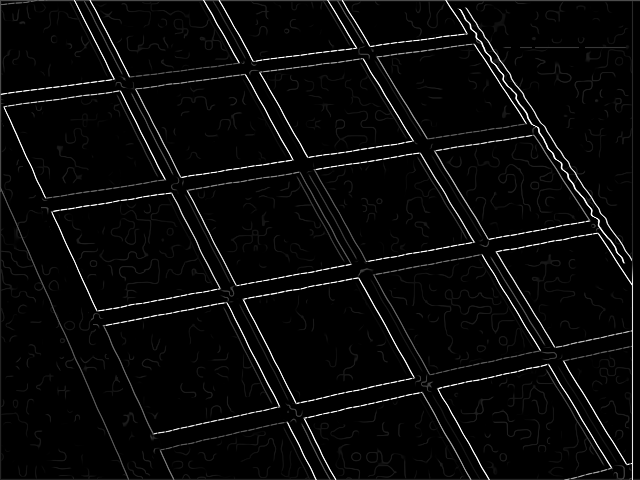
A WebGL 1 fragment shader for this pattern:

```glsl
precision highp float;

uniform vec2 u_resolution;

const float HAIR = 0.0013;   // half width of a line, in canvas heights
const float GROUT = 0.06;    // half width of a joint, in tiles
const float COLUMNS = 4.0;

float hash(vec2 p) {
  vec3 q = fract(vec3(p.xyx) * vec3(0.1031, 0.1030, 0.0973));
  q += dot(q, q.yzx + 33.33);
  return fract((q.x + q.y) * q.z);
}

float noise(vec2 p) {
  vec2 cell = floor(p);
  vec2 f = fract(p);
  f = f * f * (3.0 - 2.0 * f);
  return mix(mix(hash(cell), hash(cell + vec2(1.0, 0.0)), f.x),
             mix(hash(cell + vec2(0.0, 1.0)), hash(cell + 1.0), f.x), f.y);
}

float stroke(float d, float halfWidth, float px) {
  return 1.0 - smoothstep(halfWidth - 0.5 * px, halfWidth + 0.5 * px, abs(d));
}

float span(float x, float lo, float hi, float soft) {
  return smoothstep(lo - soft, lo + soft, x) * (1.0 - smoothstep(hi - soft, hi + soft, x));
}

// Short curved scratches along the contours of a noise field
float scratches(vec2 p, float scale, float amount, float px) {
  vec2 q = p * scale;
  float e = 0.1;
  float n = noise(q);
  vec2 slope = vec2(noise(q + vec2(e, 0.0)) - n, noise(q + vec2(0.0, e)) - n) / e;
  float d = (n - 0.5) / (max(length(slope), 0.25) * scale);
  float broken = smoothstep(0.0, 0.15, noise(p * 36.0 + 71.3) - 1.0 + amount);
  return stroke(d, HAIR, px) * broken;
}

// Four edges of a tile, each with its own strength
float tileEdges(vec2 f, vec2 id, vec2 scale, vec2 p, float px) {
  float light = 0.0;
  float dash = mix(0.4, 1.0, span(fract(p.x * 64.0), 0.12, 0.92, 0.08));
  for (int k = 0; k < 4; k++) {
    float side = mod(float(k), 2.0);
    bool upright = k < 2;
    float across = upright ? f.x : f.y;
    float along = upright ? f.y : f.x;
    float size = upright ? scale.x : scale.y;
    float d = (across - mix(GROUT, 1.0 - GROUT, side)) / size;
    float seed = hash(id * 3.7 + vec2(float(k) * 9.1 + 40.0, 23.0));
    float strength = mix(0.35, 1.0, smoothstep(0.05, 0.5, seed));
    float ends = span(along, GROUT, 1.0 - GROUT, 0.012);
    light = max(light, stroke(d, HAIR, px) * ends * strength * (upright ? 1.0 : dash));
  }
  return light;
}

// Faint second lines beside the upright joints
float jointEchoes(vec2 grid, float size, float px) {
  float column = floor(grid.x + 0.5);
  vec2 id = vec2(column, floor(grid.y)) + 60.0;
  float x = grid.x - column;
  float ends = span(fract(grid.y), 0.1, 0.9, 0.02);
  float inner = stroke((x - 0.04 * hash(id) + 0.01) / size, HAIR, px) * 0.36 * hash(id + 5.0);
  float outer = stroke((x + 0.1) / size, HAIR, px) * 0.28 * hash(id + 11.0);
  return max(inner, outer) * ends;
}

// Wavy trim where the tiling stops
float trim(vec2 grid, float size, float px) {
  float wave = 0.035 * (noise(vec2(grid.y * 19.0, 3.0)) - 0.5);
  float first = stroke((grid.x - COLUMNS - wave) / size, HAIR * 1.2, px);
  float second = stroke((grid.x - COLUMNS - 0.07 - 0.4 * wave) / size, HAIR, px);
  return max(first, second * 0.9) * span(grid.y, -0.34, 2.37, 0.01);
}

// Thin frame, brighter low on the right
float frame(vec2 p, float rightEdge, float px) {
  float border = min(p.x, min(p.y, 1.0 - p.y)) - HAIR;
  float rim = stroke(border, HAIR, px) * mix(0.14, 0.3, step(0.6, p.y));
  float right = stroke(p.x - rightEdge, HAIR, px) * mix(0.9, 0.16, smoothstep(0.41, 0.46, p.y));
  return max(rim, right);
}

void main() {
  float px = 1.0 / u_resolution.y;
  vec2 p = gl_FragCoord.xy * px;
  float rightEdge = 1.3177;
  vec2 bent = p + 0.0016 * (vec2(noise(p * 40.0), noise(p * 40.0 + 19.0)) - 0.5);

  // Perspective floor coordinates and their gradients
  vec3 h = vec3(bent, 1.0);
  vec3 rowX = vec3(3.4905, 1.58, -1.1932);
  vec3 rowY = vec3(0.6196, -4.7283, 3.7377);
  vec3 rowW = vec3(-0.0857, -0.2352, 1.2352);
  float w = dot(rowW, h);
  vec2 grid = vec2(dot(rowX, h), dot(rowY, h)) / w;
  vec2 scale = vec2(length(rowX.xy - grid.x * rowW.xy),
                    length(rowY.xy - grid.y * rowW.xy)) / w;

  vec2 id = floor(grid);
  vec2 f = fract(grid);
  float tiled = step(0.0, grid.x) * step(grid.x, COLUMNS);
  float light = tileEdges(f, id, scale, p, px) * tiled;
  float joints = step(0.5, grid.x) * step(grid.x, COLUMNS - 0.5);
  light = max(light, jointEchoes(grid, scale.x, px) * joints);
  light = max(light, trim(grid, scale.x, px));
  light = max(light, stroke((grid.x + 0.21) / scale.x, HAIR, px) * 0.34);

  // Surface wear, different on every tile
  vec2 inset = min(f, 1.0 - f);
  float face = mix(1.0, smoothstep(0.07, 0.13, min(inset.x, inset.y)), tiled);
  float amount = mix(0.5, mix(0.36, 0.74, hash(id + 31.0)), tiled);
  float tone = mix(0.05, 0.13, noise(p * 23.0 + 7.0));
  light = max(light, scratches(p, 62.0, amount, px) * face * tone);
  float crossing = (1.0 - smoothstep(0.05, 0.09, length(inset))) * tiled;
  light = max(light, scratches(p, 85.0, 0.8, px) * crossing * 0.25);

  // Broken level line on the plain side
  float level = stroke(p.y - 0.901, HAIR, px) * span(p.x, 1.05, 1.305, 0.004);
  light = max(light, level * 0.22 * step(0.3, noise(vec2(p.x * 90.0, 2.0))));

  light *= 1.0 - smoothstep(rightEdge - px, rightEdge, p.x);
  light = max(light, frame(p, rightEdge, px));
  gl_FragColor = vec4(vec3(light), 1.0);
}
```
